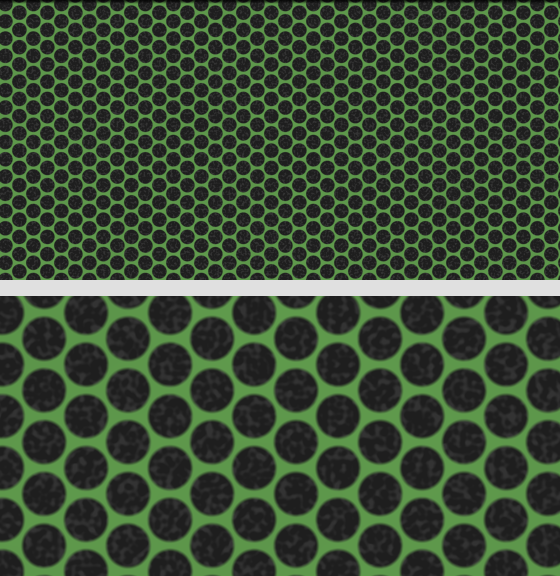
Top: the whole. Bottom: its middle third, enlarged.
Give the GLSL for this pattern, as a WebGL 2 fragment shader.

```glsl
#version 300 es
precision highp float;
// Green perforated mesh with staggered round holes over grained black leather.

// All lengths are in canvas heights.
#define HOLE_PERIOD vec2(0.1, 0.0616)
#define HOLE_ORIGIN vec2(0.0192, 0.4927)
#define HOLE_RADIUS 0.0259
#define EDGE_SOFTNESS 0.0028
#define GRAIN_SCALE 125.0
#define SHADOW_HEIGHT 0.016
#define MESH_COLOR vec3(0.368, 0.595, 0.295)
#define LEATHER_DARK vec3(0.118)
#define LEATHER_LIGHT vec3(0.200)

uniform vec2 u_resolution;
out vec4 fragColor;

// Unit gradient at a noise lattice point
vec2 latticeGradient(vec2 cell) {
    vec3 h = fract(cell.xyx * vec3(0.1031, 0.1030, 0.0973));
    h += dot(h, h.yzx + 33.33);
    float angle = 6.28318 * fract((h.x + h.y) * h.z);
    return vec2(cos(angle), sin(angle));
}

float gradientNoise(vec2 p) {
    vec2 cell = floor(p);
    vec2 f = p - cell;
    vec2 w = f * f * f * (f * (f * 6.0 - 15.0) + 10.0);
    vec2 e = vec2(1.0, 0.0);
    float a = dot(latticeGradient(cell), f);
    float b = dot(latticeGradient(cell + e.xy), f - e.xy);
    float c = dot(latticeGradient(cell + e.yx), f - e.yx);
    float d = dot(latticeGradient(cell + e.xx), f - e.xx);
    return mix(mix(a, b, w.x), mix(c, d, w.x), w.y);
}

// Distance to the nearest centre of a rectangular lattice
float latticeDistance(vec2 p) {
    return length((fract(p / HOLE_PERIOD + 0.5) - 0.5) * HOLE_PERIOD);
}

// Signed distance to the holes: two lattices, offset by half a period
float holeDistance(vec2 p) {
    vec2 q = p - HOLE_ORIGIN;
    float centre = min(latticeDistance(q), latticeDistance(q + 0.5 * HOLE_PERIOD));
    return centre - HOLE_RADIUS;
}

// Pebbled grain with broad worn patches
vec3 leather(vec2 p) {
    float grain = gradientNoise(p * GRAIN_SCALE)
                + 0.5 * gradientNoise(p * GRAIN_SCALE * 0.53 + 17.0);
    float wear = gradientNoise(p * 3.0 + 5.0);
    float light = smoothstep(-0.15, 0.55, grain + 0.12 * wear);
    return mix(LEATHER_DARK, LEATHER_LIGHT, light);
}

void main() {
    vec2 p = gl_FragCoord.xy / u_resolution.y;

    // Mesh over leather
    float softness = max(EDGE_SOFTNESS, 0.75 / u_resolution.y);
    float mesh = smoothstep(-softness, softness, holeDistance(p));
    vec3 meshColor = MESH_COLOR * (1.0 + 0.04 * gradientNoise(p * 4.0));
    vec3 color = mix(leather(p), meshColor, mesh);

    // Thin shadow along the top edge
    color *= mix(0.25, 1.0, smoothstep(0.0, SHADOW_HEIGHT, 1.0 - p.y));

    fragColor = vec4(color, 1.0);
}
```
